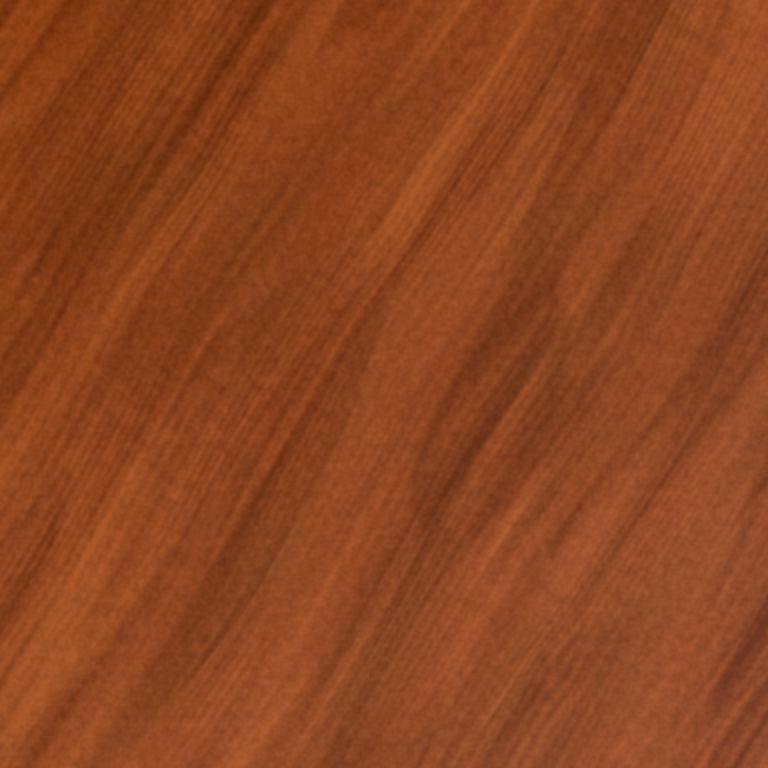
A Shadertoy shader for this texture:

```glsl
// Polished red-brown wood veneer with slanted, softly focused grain.
// Gradient noise stretched along the grain gives bands and streaks; dark seams,
// fine pore lines, cross-grain figure, small knots and a sheen lie on top.

const float GRAIN_ANGLE = 1.02;               // radians above horizontal
const vec3 DARK_WOOD  = vec3(0.412, 0.188, 0.082);
const vec3 LIGHT_WOOD = vec3(0.672, 0.346, 0.168);
const vec3 SHEEN_TINT = vec3(0.022, 0.032, 0.056);
const vec3 RED_TINT   = vec3(0.014, -0.009, -0.004);
const float BAND_DEPTH   = 0.31;
const float STREAK_DEPTH = 0.27;
const float FIBRE_DEPTH  = 0.27;
const float THREAD_DEPTH = 0.19;
const float SHADOW_DEPTH = 0.32;
const float SEAM_DEPTH   = 0.22;
const float PORE_DEPTH   = 0.070;
const float PORE_COUNT   = 88.0;              // lines per canvas width
const float FIGURE_DEPTH = 0.17;
const float MOTTLE_DEPTH = 0.20;
const int KNOTS = 6;
const float KNOT_SIZE = 0.026;

uint hashBits(uvec2 cell) {
    uint h = cell.x * 1597334677u ^ cell.y * 3812015801u;
    h = (h ^ (h >> 15)) * 2246822519u;
    h = (h ^ (h >> 13)) * 3266489917u;
    return h ^ (h >> 16);
}

float hash(vec2 cell) {
    return float(hashBits(uvec2(ivec2(cell) + 4096)) >> 8) / 16777216.0;
}

vec2 gradient(vec2 cell) {
    float angle = 6.2831853 * hash(cell);
    return vec2(cos(angle), sin(angle));
}

// Gradient noise, roughly -0.7 to 0.7
float noise(vec2 p) {
    vec2 i = floor(p), f = p - i;
    vec2 w = f * f * f * (f * (f * 6.0 - 15.0) + 10.0);
    vec2 e = vec2(0.0, 1.0);
    float low = mix(dot(gradient(i), f),
                    dot(gradient(i + e.yx), f - e.yx), w.x);
    float high = mix(dot(gradient(i + e.xy), f - e.xy),
                     dot(gradient(i + e.yy), f - e.yy), w.x);
    return mix(low, high, w.y);
}

// x runs across the grain, y runs along it
vec2 toGrain(vec2 p) {
    float c = cos(GRAIN_ANGLE), s = sin(GRAIN_ANGLE);
    return vec2(p.x * s - p.y * c, p.x * c + p.y * s);
}

void mainImage(out vec4 fragColor, in vec2 fragCoord) {
    vec2 uv = fragCoord / iResolution.xy;
    vec2 grain = toGrain(uv);

    // Gentle bending of the fibres
    grain.x += 0.036 * noise(grain * vec2(2.2, 1.6) + 3.7)
             + 0.010 * noise(grain * vec2(7.0, 4.0) + 19.3);

    // Small knots push the fibres aside and leave a pale spot
    float knotGlow = 0.0;
    for (int k = 0; k < KNOTS; k++) {
        vec2 centre = vec2(hash(vec2(k, 71)), hash(vec2(k, 113)));
        vec2 d = (grain - toGrain(centre)) / (KNOT_SIZE * vec2(1.0, 1.5));
        float reach = exp(-dot(d, d));
        grain.x -= 0.5 * KNOT_SIZE * d.x * reach;
        knotGlow += reach * (0.10 + 0.35 * noise(d * 1.8 + float(k) * 5.3));
    }

    // Bands and streaks, from broad to fine; streaks swell and fade in places
    float band = noise(grain * vec2(6.5, 1.7) + 8.1);
    float streak = noise(grain * vec2(21.0, 2.1) + 31.4);
    float fibre = noise(grain * vec2(45.0, 2.6) + 57.9);
    float thread = noise(grain * vec2(95.0, 3.6) + 71.2);
    float contrast = 1.0 + 1.5 * noise(grain * vec2(6.0, 3.0) + 38.6);

    // Dark latewood shadows with a firm edge, split by finer streaks
    float ridge = noise(grain * vec2(10.0, 1.8) + 83.2);
    float rim = ridge + 0.30 * streak + 0.15 * fibre;
    float shadow = smoothstep(0.12, 0.24, rim) * (1.0 - 0.6 * smoothstep(0.2, 0.6, rim));
    shadow *= 0.8 + 0.9 * fibre;

    // Sparse, long dark seams along the zero lines of a stretched noise
    float seam = 1.0 - smoothstep(0.0, 0.13, abs(noise(grain * vec2(15.0, 1.1) + 26.5)));
    seam *= smoothstep(-0.10, 0.25, noise(grain * vec2(6.0, 1.7) + 64.1));

    // Thin pore lines that fade in and out
    float porePhase = PORE_COUNT * grain.x
                    + 1.3 * noise(grain * vec2(14.0, 2.5) + 12.6);
    float poreFade = smoothstep(-0.35, 0.35, noise(grain * vec2(5.0, 3.0) + 45.0));
    float pores = sin(6.2831853 * porePhase) * poreFade;

    // Cross-grain figure and close mottling
    float figure = noise(grain * vec2(16.0, 46.0) + 67.3)
                 * smoothstep(-0.25, 0.35, noise(uv * 4.0 + 23.8));
    float mottle = noise(uv * 80.0) + 0.8 * noise(uv * 170.0 + 9.4);

    float tone = 0.605 + BAND_DEPTH * band - SHADOW_DEPTH * shadow - SEAM_DEPTH * seam
               + contrast * (STREAK_DEPTH * streak + FIBRE_DEPTH * fibre
                             + THREAD_DEPTH * thread)
               + PORE_DEPTH * pores + FIGURE_DEPTH * figure
               + MOTTLE_DEPTH * mottle + knotGlow;

    // Colour: wood ramp, reddish patches and sheen toward the lower right
    vec3 colour = mix(DARK_WOOD, LIGHT_WOOD, clamp(tone, 0.0, 1.0));
    colour += RED_TINT * noise(grain * vec2(11.0, 5.0) + 91.7);
    colour += SHEEN_TINT * (uv.x - uv.y);
    fragColor = vec4(clamp(colour, 0.0, 1.0), 1.0);
}
```
